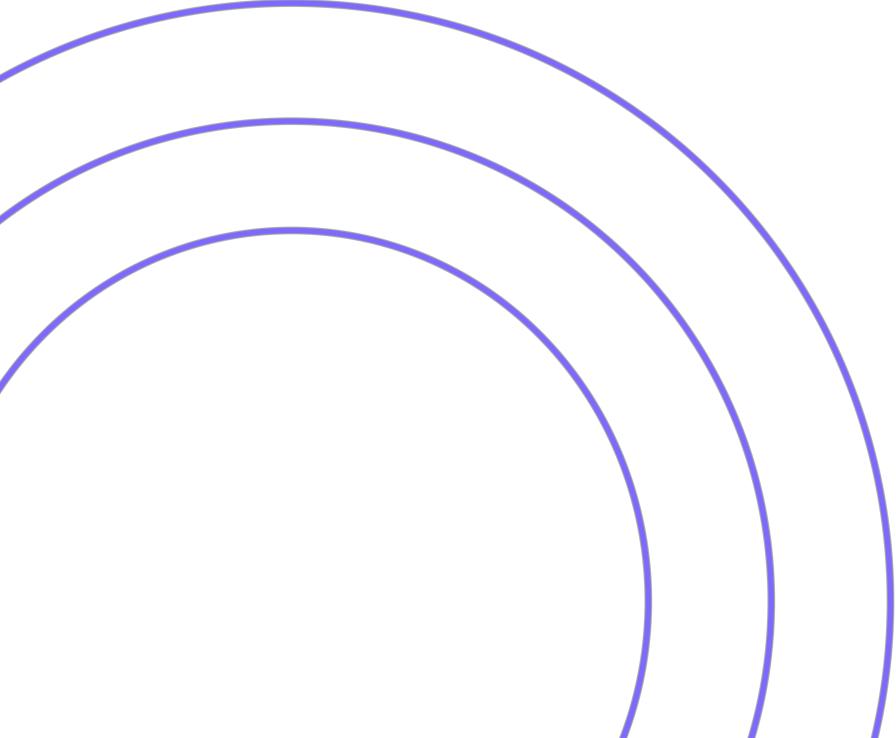
Write a Shadertoy shader that draws this background.

```glsl
// Three thin violet rings with soft grey rims, sharing one centre, on white.
// Each ring is the outline of an approximate ellipse distance; the grey rim
// is a slightly wider stroke laid under the violet core.

#define CENTRE vec2(0.3951, 0.1853)
#define OUTER_RADII vec2(0.8115, 0.8105)
#define MIDDLE_RADII vec2(0.6500, 0.6505)
#define INNER_RADII vec2(0.4834, 0.5024)
#define CORE_HALF_WIDTH 0.0037
#define RIM_HALF_WIDTH 0.0052
#define PAPER vec3(1.0)
#define RIM_GREY vec3(0.66, 0.66, 0.65)
#define VIOLET vec3(0.49, 0.41, 0.99)

// First-order distance to the outline of an axis-aligned ellipse
float ellipseOutline(vec2 p, vec2 radii) {
    float level = length(p / radii);
    float slope = length(p / (radii * radii));
    return abs(level * (level - 1.0) / max(slope, 1e-4));
}

// Smooth coverage of a stroke, one pixel wide at its edge
float stroke(float dist, float halfWidth, float pixel) {
    return 1.0 - smoothstep(-0.75, 0.75, (dist - halfWidth) / pixel);
}

void mainImage(out vec4 fragColor, in vec2 fragCoord) {
    float pixel = 1.0 / iResolution.y;
    vec2 p = fragCoord * pixel - CENTRE;

    // Nearest ring
    vec2 radii[3] = vec2[3](OUTER_RADII, MIDDLE_RADII, INNER_RADII);
    float dist = 1e3;
    for (int i = 0; i < 3; i++) {
        dist = min(dist, ellipseOutline(p, radii[i]));
    }

    // Grey rim below, violet core above
    vec3 color = mix(PAPER, RIM_GREY, stroke(dist, RIM_HALF_WIDTH, pixel));
    color = mix(color, VIOLET, stroke(dist, CORE_HALF_WIDTH, pixel));
    fragColor = vec4(color, 1.0);
}
```
